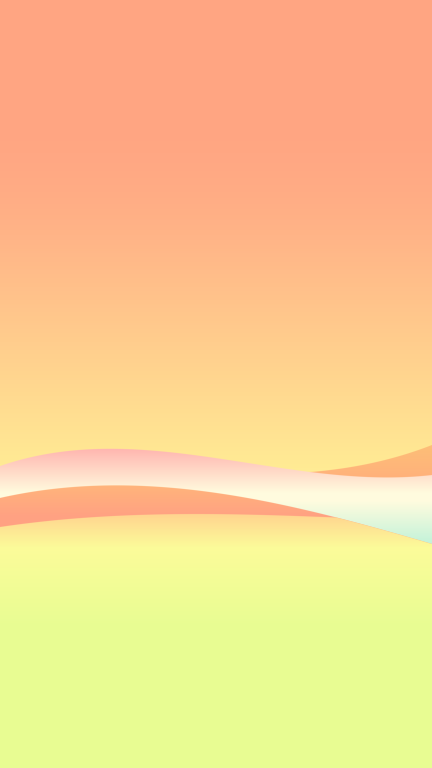
Reproduce this background procedurally as a WebGL 2 fragment shader.

```glsl
#version 300 es
precision highp float;
// Draws a calm sunset gradient above flowing pastel ribbons and a lime field.

uniform vec2 u_resolution;
out vec4 fragColor;

// Linear progress from one height to another, held at both ends.
float ramp(float start, float end, float y) {
    return clamp((y - start) / (end - start), 0.0, 1.0);
}

// Cubic curve through four heights spaced evenly across the canvas.
float curve(float x, vec4 h) {
    float u = 3.0 * x;
    vec3 d1 = h.yzw - h.xyz;
    vec2 d2 = d1.yz - d1.xy;
    float d3 = d2.y - d2.x;
    return h.x + u * (d1.x + (u - 1.0) * (d2.x / 2.0 + (u - 2.0) * d3 / 6.0));
}

// Soft coverage of the area below an edge.
float below(float edge, float y, float pixel) {
    return smoothstep(-0.75 * pixel, 0.75 * pixel, edge - y);
}

vec3 skyColor(float y) {
    const vec3 coral = vec3(1.0, 0.647, 0.51);
    const vec3 apricot = vec3(1.0, 0.712, 0.53);
    const vec3 honey = vec3(1.0, 0.926, 0.58);
    vec3 upper = mix(coral, apricot, pow(ramp(0.831, 0.681, y), 1.5));
    return mix(upper, honey, ramp(0.681, 0.3815, y));
}

vec3 hillColor(float y) {
    const vec3 crest = vec3(0.99, 0.745, 0.465);
    const vec3 foot = vec3(1.0, 0.695, 0.48);
    return mix(crest, foot, ramp(0.42, 0.38, y));
}

vec3 bandColor(float y) {
    const vec3 pink = vec3(1.0, 0.715, 0.69);
    const vec3 cream = vec3(1.0, 0.985, 0.87);
    const vec3 mint = vec3(0.76, 0.95, 0.85);
    vec3 upper = mix(pink, cream, ramp(0.415, 0.358, y));
    return mix(upper, mint, ramp(0.348, 0.292, y));
}

vec3 ribbonColor(float y) {
    const vec3 orange = vec3(1.0, 0.705, 0.48);
    const vec3 salmon = vec3(1.0, 0.63, 0.51);
    return mix(orange, salmon, ramp(0.368, 0.328, y));
}

vec3 fieldColor(float y) {
    const vec3 peach = vec3(1.0, 0.835, 0.56);
    const vec3 lemon = vec3(0.985, 0.985, 0.6);
    const vec3 lime = vec3(0.91, 0.99, 0.573);
    vec3 upper = mix(peach, lemon, ramp(0.329, 0.2865, y));
    return mix(upper, lime, ramp(0.2865, 0.186, y));
}

void main() {
    vec2 uv = gl_FragCoord.xy / u_resolution;
    float pixel = 1.0 / u_resolution.y;

    // Edges of the layers
    float hillTop = curve(uv.x, vec4(0.388, 0.388, 0.3835, 0.4206));
    float bandTop = curve(uv.x, vec4(0.3932, 0.4141, 0.3893, 0.3815));
    float ribbonTop = curve(uv.x, vec4(0.3516, 0.3672, 0.3411, 0.2917));
    float ribbonBase = curve(uv.x, vec4(0.3138, 0.3297, 0.3285, 0.321));
    float fieldTop = min(ribbonTop, ribbonBase);

    // Layers from back to front
    vec3 color = skyColor(uv.y);
    color = mix(color, hillColor(uv.y), below(hillTop, uv.y, pixel));
    color = mix(color, bandColor(uv.y), below(bandTop, uv.y, pixel));
    color = mix(color, ribbonColor(uv.y), below(ribbonTop, uv.y, pixel));
    color = mix(color, fieldColor(uv.y), below(fieldTop, uv.y, pixel));

    fragColor = vec4(color, 1.0);
}
```
